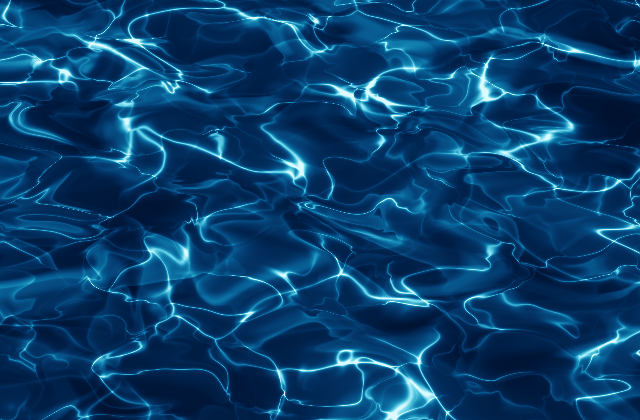
This texture is drawn by a Shadertoy shader. Its source:

```glsl
// Sunlit caustics on deep blue water, seen at a slant.
// Warped cell borders and noise contours make the bright web and loops,
// one-sided folds make the veils, and a blue ramp colours the summed light.

const int STOPS = 8;
const float STOP_STEP = 0.15;
const vec3 WATER[STOPS] = vec3[STOPS](
    vec3(0.00, 0.07, 0.19), vec3(0.00, 0.13, 0.29),
    vec3(0.01, 0.19, 0.38), vec3(0.02, 0.28, 0.49),
    vec3(0.03, 0.39, 0.60), vec3(0.09, 0.55, 0.72),
    vec3(0.39, 0.82, 0.91), vec3(0.86, 0.98, 1.00));

vec2 hash2(vec2 p) {
    vec2 k = vec2(dot(p, vec2(127.1, 311.7)), dot(p, vec2(269.5, 183.3)));
    return fract(sin(k) * 43758.5453);
}

float cornerSlope(vec2 cell, vec2 offset, vec2 f) {
    return dot(hash2(cell + offset) * 2.0 - 1.0, f - offset);
}

// Gradient noise, roughly -0.6 to 0.6
float noise(vec2 p) {
    vec2 i = floor(p), f = fract(p);
    vec2 u = f * f * f * (f * (f * 6.0 - 15.0) + 10.0);
    float low = mix(cornerSlope(i, vec2(0, 0), f), cornerSlope(i, vec2(1, 0), f), u.x);
    float high = mix(cornerSlope(i, vec2(0, 1), f), cornerSlope(i, vec2(1, 1), f), u.x);
    return mix(low, high, u.y);
}

vec2 noise2(vec2 p) {
    return vec2(noise(p), noise(p + vec2(37.2, 17.9)));
}

// Bends the plane with a broad swell and two finer ripples
vec2 warp(vec2 p, float amount) {
    p += amount * noise2(p * 0.9 + 4.0);
    p += 0.5 * amount * noise2(p * 2.1 + 11.0);
    return p + 0.14 * amount * noise2(p * 4.7 + 29.0);
}

// Zero on the border between the two nearest cell centres
float cellBorder(vec2 p) {
    vec2 i = floor(p), f = fract(p);
    float nearest = 8.0, second = 8.0;
    for (int y = -1; y <= 1; y++)
    for (int x = -1; x <= 1; x++) {
        vec2 o = vec2(x, y);
        float d = length(o + hash2(i + o) - f);
        second = min(second, max(nearest, d));
        nearest = min(nearest, d);
    }
    return second - nearest;
}

// Thin bright thread with a rounded core and a wide halo
float thread(float d, float width) {
    return pow(width / (length(vec2(d, 0.4 * width)) + 0.6 * width), 1.4);
}

// Sharp on one side, fading slowly on the other
float fold(float f, float fade) {
    return f > 0.0 ? exp(-f * fade) : exp(f * 45.0);
}

// Web of threads that swell into glints and die away
float web(vec2 p, float width) {
    float swell = smoothstep(0.1, 0.45, noise(p * vec2(1.9, 3.0) + 23.0));
    float strength = mix(0.08, 1.0, smoothstep(-0.25, 0.25, noise(p * 1.1 + 51.0)));
    return strength * thread(cellBorder(p), width * (1.0 + 1.8 * swell));
}

// Veil of light hanging from a fold, present only in patches
float veil(vec2 p, float fade, float seed) {
    float patchy = smoothstep(-0.2, 0.35, noise(p * 0.6 + seed + 9.0));
    return patchy * fold(noise(p + seed), fade);
}

// Closed curls and small bright islands along a noise contour
float loops(vec2 p, float width) {
    float patchy = smoothstep(-0.1, 0.3, noise(p * 0.7 + 83.0));
    return patchy * thread(noise(p + 41.0) - 0.14, width);
}

vec3 waterColor(float light) {
    float t = light / STOP_STEP;
    vec3 color = WATER[0];
    for (int i = 1; i < STOPS; i++)
        color = mix(color, WATER[i], clamp(t - float(i - 1), 0.0, 1.0));
    return color;
}

void mainImage(out vec4 fragColor, in vec2 fragCoord) {
    vec2 uv = fragCoord / iResolution.y;

    // Slanted surface: ripples flatten and shrink towards the top
    vec2 surface = vec2(uv.x * (2.6 + 0.6 * uv.y), uv.y * (4.2 + 1.3 * uv.y));
    vec2 broad = warp(surface, 0.8);
    vec2 fine = warp(surface * 1.8 + 7.0, 1.0);

    // Deep water with slow, flat shading
    float light = 0.07 + 0.32 * noise(broad * vec2(0.8, 1.4) + 31.0);
    light += 0.22 * noise(surface * 0.6 + 19.0);

    // Soft sheets and curled veils
    float sheet = noise(warp(broad + 3.0, 0.8) * vec2(1.1, 1.7));
    light += 0.42 * smoothstep(0.06, 0.45, sheet);
    light += 0.44 * veil(broad * 1.3, 7.0, 13.0);
    light += 0.40 * veil(fine * 1.2, 8.0, 67.0);

    // Bright caustic web and curls
    light += 0.85 * web(broad, 0.035);
    light += 0.75 * web(fine, 0.035);
    light += 0.42 * loops(fine * 0.9, 0.018);

    // Gentle shoulder keeps crossings from burning out
    light -= 0.3 * max(light - 0.75, 0.0);
    fragColor = vec4(waterColor(light), 1.0);
}
```
